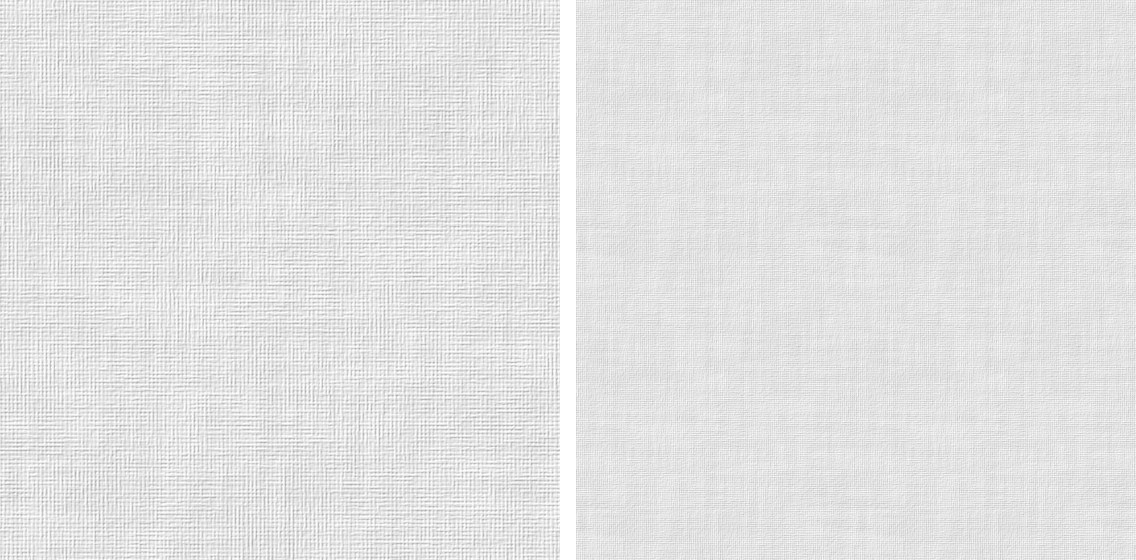
Left, the tile; right, the same tile 2 across and 2 down.
Reproduce this texture procedurally as a Shadertoy shader.

```glsl
const float TAU = 6.2831853;
const vec2 THREADS = vec2(136.0, 132.0);    // warp and weft threads per tile
const vec2 SPACING_CELLS = vec2(56.0, 5.0); // slow spacing changes: across, along
const float SPACING = 1.9;                  // in radians of thread phase
const vec2 JITTER_CELLS = vec2(136.0, 110.0); // short kinks in thread edges
const float JITTER = 1.1;
const float STREAK_CELLS = 66.0;            // thick and thin spots along a thread
const float PATCH_CELLS = 9.0;              // areas led by warp or by weft
const float OVERLAP = 0.6;                  // flattens crossings, leaves pits
const float GRAIN_CELLS = 256.0;
const float GRAIN = 0.6;
const vec2 LIGHT_STEP = vec2(-0.0008, 0.0008); // light from the upper left
const float PAPER = 0.893;
const float RELIEF = 0.125;
const float SHADOW_BIAS = 0.02;             // deepens shadows, softens highlights
const vec2 BAND_CELLS = vec2(64.0, 8.0);    // faint bands that follow the threads
const float BAND = 0.028;
const float DARKEST = 0.70;
const float LIGHTEST = 0.99;

float hash(vec2 cell, float seed) {
    uvec2 q = uvec2(cell) * uvec2(1597u, 3812u) + uvec2(uint(seed) * 747u, 91u);
    uint n = (q.x ^ (q.y * 2654u)) * 26699u + q.y * 7919u;
    n = (n ^ (n >> 15)) * 739391u;
    n = (n ^ (n >> 13)) * 972663u;
    return float((n ^ (n >> 16)) & 65535u) / 65535.0;
}

// Smooth value noise that wraps after one tile
float wrapNoise(vec2 p, vec2 cells, float seed) {
    vec2 g = p * cells;
    vec2 i = floor(g);
    vec2 f = g - i;
    f = f * f * (3.0 - 2.0 * f);
    vec2 lo = mod(i, cells);
    vec2 hi = mod(i + 1.0, cells);
    float bottom = mix(hash(lo, seed), hash(vec2(hi.x, lo.y), seed), f.x);
    float top = mix(hash(vec2(lo.x, hi.y), seed), hash(hi, seed), f.x);
    return mix(bottom, top, f.y);
}

// Set of parallel threads: p.x runs across them, p.y along them
float threads(vec2 p, float count, float seed) {
    float drift = SPACING * (wrapNoise(p, SPACING_CELLS, seed) - 0.5)
                + JITTER * (wrapNoise(p, JITTER_CELLS, seed + 1.0) - 0.5);
    float wave = 0.5 + 0.5 * cos(TAU * count * p.x + drift);
    float profile = smoothstep(0.05, 0.85, wave);
    return profile * (0.25 + 1.1 * wrapNoise(p, vec2(count, STREAK_CELLS), seed + 2.0));
}

float clothHeight(vec2 p) {
    // Broad areas where one direction stands out
    float lead = smoothstep(0.2, 0.8, wrapNoise(p, vec2(PATCH_CELLS), 7.0));
    float warp = threads(p, THREADS.x, 1.0) * mix(0.75, 1.1, lead);
    float weft = threads(p.yx, THREADS.y, 4.0) * mix(1.1, 0.75, lead);
    float grain = wrapNoise(p, vec2(GRAIN_CELLS), 8.0);
    return warp + weft - OVERLAP * warp * weft + GRAIN * grain;
}

void mainImage(out vec4 fragColor, in vec2 fragCoord) {
    vec2 p = fragCoord / iResolution.xy;

    // Emboss: height difference along the light direction
    float slope = clothHeight(p - LIGHT_STEP) - clothHeight(p + LIGHT_STEP);
    float tone = PAPER + RELIEF * slope - SHADOW_BIAS * slope * slope;

    // Faint light and dark bands in both thread directions
    float bands = wrapNoise(p, BAND_CELLS, 9.0) + wrapNoise(p.yx, BAND_CELLS, 10.0) - 1.0;
    tone += BAND * bands;
    fragColor = vec4(vec3(clamp(tone, DARKEST, LIGHTEST)), 1.0);
}
```
